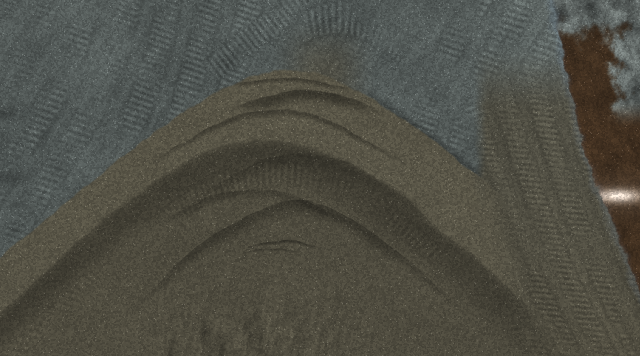
Give the GLSL for this texture, as a Shadertoy shader.

```glsl
#define SAND vec3(0.322, 0.309, 0.257)
#define SLATE vec3(0.335, 0.363, 0.355)
#define RUST vec3(0.25, 0.185, 0.125)
#define DUST vec3(0.43, 0.46, 0.45)
#define TREAD_FREQ 390.0
#define TREAD_DEPTH 0.13
#define SHADOW 0.19
#define GRAIN 0.24
#define EDGE_SOFT 0.005

float hash(vec2 p) {
    p = fract(p * vec2(0.1031, 0.1137));
    p += dot(p, p.yx + 33.33);
    return fract((p.x + p.y) * p.x * 7.3 + p.y * 11.7);
}

// Nearest feature distance and its random id
vec2 cellular(vec2 p) {
    vec2 cell = floor(p), best = vec2(9.0, 0.0);
    for (int j = -1; j <= 1; j++)
    for (int i = -1; i <= 1; i++) {
        vec2 c = cell + vec2(i, j);
        float d = length(p - c - vec2(hash(c), hash(c + 57.3)));
        if (d < best.x) best = vec2(d, hash(c + 113.1));
    }
    return best;
}

// Layered sines, roughly -1 to 1
float waves(vec2 p) {
    float sum = 0.0, amp = 0.5;
    for (int i = 0; i < 5; i++) {
        sum += amp * sin(p.x + 1.7 * sin(p.y * 0.8)) * cos(p.y + 0.6 * p.x);
        p = mat2(1.5, 1.1, -1.1, 1.5) * p + 2.3;
        amp *= 0.58;
    }
    return sum;
}

// Side-lit relief of the wave field
float relief(vec2 p) {
    return waves(p) - waves(p + vec2(0.25, -0.3));
}

// Depth below a hyperbolic ridge
float arch(vec2 p, vec2 top, float slope, float bend) {
    float dx = p.x - top.x;
    return top.y - slope * (sqrt(dx * dx + bend * bend) - bend) - p.y;
}

// Shadow under a ridge: sharp above, fading below, tapered at the ends
float slip(vec2 p, vec2 top, float slope, float bend, float thickness, float reach) {
    float depth = arch(p, top, slope, bend);
    float taper = 1.0 - smoothstep(0.4, 1.0, abs(p.x - top.x) / reach);
    return smoothstep(0.0, EDGE_SOFT, depth) * taper
         * (1.0 - smoothstep(0.25, 1.0, depth / (thickness * (0.3 + 0.7 * taper))));
}

float tread(float across, float along, float halfWidth) {
    float r = abs(across) / halfWidth;
    float rim = smoothstep(0.75, 1.0, r) * (1.0 - smoothstep(1.0, 1.3, r));
    return (1.0 - smoothstep(0.75, 1.0, r)) * sin(along * TREAD_FREQ) - 0.7 * rim;
}

// Slate ground crossed by wheel tracks
vec3 ground(vec2 p) {
    float u = (p.x - 0.42 * p.y + 0.035 * sin(5.0 * p.y + p.x * 3.0)) / 0.125;
    float f = (fract(u) - 0.5) * 0.125;
    float marks = tread(f, p.y + 0.3 * f, 0.04) * (0.3 + 0.7 * hash(vec2(floor(u), 4.0)));
    vec2 q = p - vec2(0.58, 0.79);
    float across = dot(q, vec2(-0.62, 0.78)), along = dot(q, vec2(0.78, 0.62));
    float onDiagonal = smoothstep(0.0, 0.03, along) * (1.0 - smoothstep(0.03, 0.045, abs(across)));
    marks = mix(marks, tread(across, along, 0.038), onDiagonal);
    float loopDepth = arch(p, vec2(0.95, 0.95), 0.95, 0.13);
    float onLoop = smoothstep(0.8, 0.84, p.x) * (1.0 - smoothstep(0.05, 0.065, abs(loopDepth)));
    marks = mix(marks, tread(loopDepth, atan(p.x - 0.95, p.y - 0.55) * 0.34, 0.047), onLoop);
    float worn = smoothstep(-0.45, 0.25, waves(p * 15.0 + 3.0));
    float light = 0.97 + 0.09 * waves(p * vec2(9.0, 5.0)) + TREAD_DEPTH * marks * worn;
    light += 0.14 * relief(vec2(p.x - 0.42 * p.y, p.y * 0.5) * 26.0);
    light += 0.12 * smoothstep(1.2, 1.5, p.x) * smoothstep(0.65, 0.95, p.y);
    light -= 0.16 * smoothstep(0.15, 0.0, p.x) * smoothstep(0.03, 0.0, abs(abs(p.y - 0.59) - 0.09));
    float stain = smoothstep(0.15, 0.02, abs(p.x - 0.91)) * smoothstep(0.96, 0.8, p.y);
    return mix(SLATE, SAND, 0.7 * stain) * light;
}

// Heaped sand with nested ridges
float moundLight(vec2 p) {
    vec2 q = p + 0.009 * vec2(waves(p * 11.0), waves(p.yx * 13.0 + 4.0));
    float middle = arch(q, vec2(0.75, 0.61), 1.15, 0.45);
    float track = arch(q, vec2(0.78, 0.515), 1.15, 0.4);
    float light = 1.07 + 0.04 * waves(p * vec2(8.0, 13.0)) + 0.05 * relief(p * 30.0);
    float wide = 0.15 + 0.06 * smoothstep(0.8, 1.2, p.x);
    light -= SHADOW * smoothstep(-0.003, 0.01, middle) * (1.0 - smoothstep(0.05, wide, middle));
    light -= 0.11 * smoothstep(0.0, 0.03, middle);
    light += 0.06 * tread(track, atan(p.x - 0.78, p.y + 0.1) * 0.55, 0.033) * smoothstep(-0.4, 0.3, waves(p * 12.0));
    light -= 0.10 * slip(q, vec2(0.85, 0.575), 0.8, 0.2, 0.05, 0.5);
    light -= 0.23 * slip(q, vec2(0.83, 0.44), 1.1, 0.25, 0.06, 0.55);
    light -= 0.15 * slip(q, vec2(0.71, 0.475), 0.6, 0.15, 0.035, 0.32);
    // Slip lines near the crest and in the hollow
    light -= 0.36 * slip(q, vec2(0.86, 0.752), 0.5, 0.15, 0.05, 0.25);
    light -= 0.28 * slip(q, vec2(0.8, 0.785), 0.4, 0.2, 0.02, 0.25);
    light -= 0.28 * slip(q, vec2(0.78, 0.7), 0.75, 0.2, 0.026, 0.46);
    light -= 0.30 * slip(q, vec2(0.8, 0.33), 0.6, 0.12, 0.016, 0.13);
    light -= 0.22 * slip(q, vec2(0.77, 0.305), 0.5, 0.12, 0.012, 0.11);
    // Crumbled gullies
    float gully = smoothstep(0.22, 0.05, p.y) * smoothstep(0.35, 0.5, p.x) * smoothstep(1.15, 0.9, p.x);
    float crack = smoothstep(0.1, 0.6, waves(p * vec2(30.0, 11.0) + 1.0));
    return light + gully * (0.26 * relief(p * vec2(34.0, 20.0)) - 0.13 * crack);
}

void mainImage(out vec4 fragColor, in vec2 fragCoord) {
    vec2 p = fragCoord / iResolution.y;
    float rough = waves(p * 38.0), t = 1.0 - p.y;
    float curve = 0.15 * t + 0.19 * t * t;
    vec3 col = ground(p);
    // Mound and the sandy lane to its right
    float crest = arch(p, vec2(0.81, 0.805), 0.88, 0.25) + 0.006 * rough;
    float lane = smoothstep(1.33, 1.37, p.x + 0.008 * rough) * smoothstep(0.88, 0.68, p.y);
    float u = p.x - curve - 1.315;
    float mark = tread((fract(u / 0.095) - 0.5) * 0.095, p.y + 0.1 * u, 0.032) * smoothstep(-0.5, 0.3, waves(p * 14.0));
    float furrow = waves(vec2(u * 45.0, p.y * 4.0));
    col = mix(col, mix(SAND, SLATE, 0.25 * p.y) * (0.98 + 0.11 * mark + 0.11 * furrow), lane);
    col *= 1.0 - 0.25 * smoothstep(-0.03, 0.0, crest) * smoothstep(0.98, 1.1, p.x) * (1.0 - lane);
    float onMound = smoothstep(-0.003, 0.006, crest) * (1.0 - smoothstep(1.44, 1.56, p.x + 0.25 * p.y));
    col = mix(col, SAND * moundLight(p), onMound);
    // Bare floor, dusted at the top right, with a lamp reflection
    float side = p.x - 1.545 - curve + 0.014 * rough;
    float dust = max(smoothstep(0.87, 0.94, p.y + 0.05 * rough),
                     smoothstep(1.71, 1.76, p.x + 0.05 * rough) * smoothstep(0.64, 0.72, p.y));
    vec3 bare = mix(RUST * (1.0 + 0.2 * rough), DUST * (0.82 + 0.4 * rough), dust);
    vec2 glow = (p - vec2(1.737, 0.45)) / vec2(0.06, 0.018);
    bare += 0.65 * exp(-dot(glow, glow)) + 0.07 * exp(-dot(glow, glow) * 0.12);
    col = mix(col, bare, smoothstep(0.0, 0.009, side));
    col += vec3(0.02, 0.035, 0.06) * smoothstep(0.02, 0.0, abs(side));
    // Grains and pale specks
    vec2 grain = cellular(p * 230.0);
    col *= 1.0 + GRAIN * (grain.y - 0.5);
    col += 0.10 * step(0.975, grain.y) * smoothstep(0.5, 0.1, grain.x);
    fragColor = vec4(clamp(col, 0.0, 1.0), 1.0);
}
```
